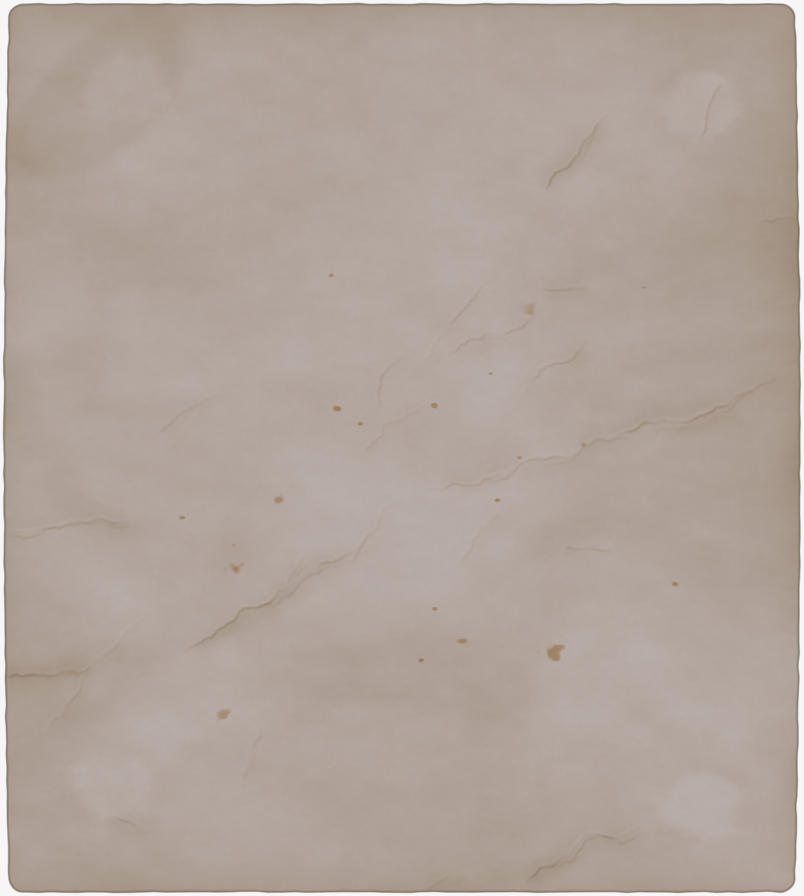
Give the GLSL for this texture, as a Shadertoy shader.

```glsl
const vec3 PALE = vec3(0.712, 0.664, 0.642);
const vec3 TAN = vec3(0.610, 0.540, 0.465);
const vec3 RUST = vec3(0.570, 0.430, 0.270);
const vec3 RIM = vec3(0.400, 0.370, 0.320);
const vec3 BACKDROP = vec3(0.970, 0.962, 0.960);
const float MARGIN = 0.004;
const float CORNER = 0.016;
const float BOW = 0.006;
const float BASE_TONE = 0.15;
const float CLOUD_GAIN = 0.75;
const float GRAIN_GAIN = 0.11;
const float CREASE_WIDTH = 0.0016;
const int SMALL_CREASES = 18;
const int SPECKS = 20;

// Long folds: start x, start y, angle, length
const vec4 FOLDS[6] = vec4[6](
    vec4(0.46, 0.435, 0.31, 0.46), vec4(0.20, 0.265, 0.55, 0.25),
    vec4(0.61, 0.780, 0.92, 0.12), vec4(0.58, 0.015, 0.48, 0.16),
    vec4(0.00, 0.410, 0.03, 0.16), vec4(0.00, 0.240, 0.10, 0.11));

float hash(vec2 p) {
    return fract(sin(dot(p, vec2(127.1, 311.7))) * 43758.5);
}

vec2 hash2(float n) {
    return vec2(hash(vec2(n, 3.7)), hash(vec2(n, 9.2)));
}

float noise(vec2 p) {
    vec2 i = floor(p), f = fract(p);
    f = f * f * (3.0 - 2.0 * f);
    return mix(mix(hash(i), hash(i + vec2(1, 0)), f.x),
               mix(hash(i + vec2(0, 1)), hash(i + vec2(1, 1)), f.x), f.y);
}

float fbm(vec2 p) {
    float sum = 0.0, amp = 0.5;
    for (int i = 0; i < 5; i++) {
        sum += amp * noise(p);
        p = mat2(1.6, 1.2, -1.2, 1.6) * p + 7.3;
        amp *= 0.5;
    }
    return sum;
}

float roundedBox(vec2 p, vec2 halfSize, float r) {
    vec2 d = abs(p) - halfSize + r;
    return length(max(d, 0.0)) + min(max(d.x, d.y), 0.0) - r;
}

// Wandering line with broken strength and a soft dirty halo
float crease(vec2 p, vec4 fold, float halo, float seed) {
    float c = cos(fold.z), s = sin(fold.z);
    vec2 q = mat2(c, -s, s, c) * (p - fold.xy);
    float along = q.x / fold.w;
    if (along < 0.0 || along > 1.0 || abs(q.y) > 0.09) return 0.0;
    float fade = smoothstep(0.0, 0.15, along) * smoothstep(1.0, 0.75, along);
    float v = q.y + 0.035 * (fbm(vec2(q.x * 22.0, seed)) - 0.48);
    float broken = smoothstep(0.25, 0.75, noise(q * 45.0 + seed));
    float line = exp(-pow(v / CREASE_WIDTH, 2.0)) * broken;
    float branch = v + 0.012 * (noise(vec2(q.x * 30.0, seed + 5.0)) - 0.2);
    line += 0.5 * halo * exp(-pow(branch / CREASE_WIDTH, 2.0)) * (1.0 - broken);
    float dirt = exp(-pow(v / 0.016, 2.0)) * noise(q * vec2(18.0, 60.0) + seed);
    float lit = exp(-pow((v - 2.5 * CREASE_WIDTH) / CREASE_WIDTH, 2.0));
    return fade * (0.55 * line + 0.38 * halo * dirt - 0.12 * lit);
}

void mainImage(out vec4 fragColor, in vec2 fragCoord) {
    float px = 1.0 / iResolution.y;
    vec2 p = fragCoord * px;
    vec2 mid = 0.5 * iResolution.xy * px;
    vec2 q = p - mid;

    // Sheet outline with slightly bowed sides
    vec2 halfSize = mid - MARGIN;
    halfSize.x -= BOW * 4.0 * q.y * q.y;
    float rough = 0.0016 * (noise(p * 70.0) - 0.5);
    float sheet = roundedBox(q, halfSize, CORNER) + rough;

    // Horizontal clouds, mottling and paper grain
    vec2 warp = vec2(noise(p * 6.0), noise(p * 6.0 + 31.0)) - 0.5;
    float clouds = fbm(p * vec2(4.0, 8.0) + warp + 2.0);
    float mottle = fbm(p * vec2(28.0, 44.0) + 11.0);
    float grain = 0.6 * noise(p * 300.0) + 0.4 * noise(p * vec2(110.0, 190.0));
    float tone = BASE_TONE + CLOUD_GAIN * (clouds - 0.48);
    tone += 0.25 * (mottle - 0.48) + GRAIN_GAIN * (grain - 0.5);

    // Handled edges, dirty right side and stained upper left corner
    float wear = 0.5 + noise(p * vec2(5.0, 9.0) + 50.0);
    tone += wear * (0.22 * exp(sheet / 0.018) + 0.15 * exp(sheet / 0.09));
    tone += 0.16 * smoothstep(0.20, 0.45, q.x) * smoothstep(-0.2, 0.1, q.y);
    vec2 stain = mat2(0.77, -0.64, 0.64, 0.77) * (q - vec2(-0.37, 0.37));
    float stainShape = length(stain / vec2(0.12, 0.055)) + 0.8 * warp.x;
    tone += 0.22 * smoothstep(1.15, 0.8, stainShape);

    // Pale worn patch near each corner
    vec2 side = sign(q);
    vec2 jitter = 0.04 * (hash2(side.x + 3.0 * side.y) - 0.5);
    vec2 patchPos = abs(q) - vec2(0.315, 0.386) - jitter;
    float patchDist = length(patchPos * vec2(0.9, 1.1)) + 0.03 * (mottle - 0.48);
    tone -= 0.20 * smoothstep(0.050, 0.032, patchDist);

    // Long folds and scattered small creases
    for (int i = 0; i < 6; i++)
        tone += crease(p, FOLDS[i], 1.0, float(i) * 7.1);
    for (int i = 0; i < SMALL_CREASES; i++) {
        float n = float(i) + 20.0;
        vec2 start = hash2(n) * 2.0 * mid;
        vec2 shape = hash2(n + 50.0);
        vec4 fold = vec4(start, mix(-0.3, 1.3, shape.x), mix(0.05, 0.14, shape.y));
        tone += 0.6 * crease(p, fold, 0.5, n * 3.3);
    }
    vec3 color = mix(PALE, TAN, clamp(tone, -0.12, 1.5));

    // Rusty specks, densest around the middle
    for (int i = 0; i < SPECKS; i++) {
        float n = float(i) + 100.0;
        vec2 spread = hash2(n) + hash2(n + 40.0) - 1.0;
        vec2 size = hash2(n + 80.0);
        vec2 d = q - vec2(0.05, -0.04) - spread * vec2(0.36, 0.30);
        float radius = mix(0.0018, 0.012, pow(size.x, 4.0));
        float dist = length(d * vec2(0.8, 1.15)) + radius * 1.4 * (noise(p * 140.0) - 0.5);
        float spot = smoothstep(radius + px, radius * 0.3, dist);
        color = mix(color, RUST, spot * mix(0.35, 0.75, size.y));
    }

    // Dark cut rim, then the backdrop
    color = mix(color, RIM, 0.65 * smoothstep(-0.0035, 0.0, sheet));
    color = mix(color, BACKDROP, smoothstep(-px, px, sheet));
    fragColor = vec4(color, 1.0);
}
```
